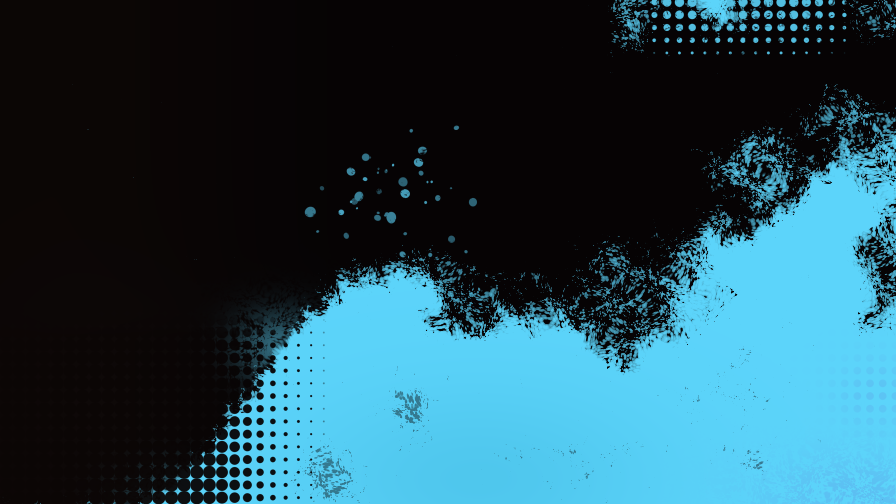
Write a WebGL 2 fragment shader that draws this background.

```glsl
#version 300 es
precision highp float;

uniform vec2 u_resolution;
out vec4 outColor;

const vec3 DARK_WARM = vec3(0.045, 0.024, 0.021);
const vec3 DARK_COOL = vec3(0.022, 0.013, 0.017);
const vec3 BLUE = vec3(0.36, 0.83, 0.98);
const vec3 BLUE_DEEP = vec3(0.31, 0.78, 0.93);
const vec3 BLUE_VIOLET = vec3(0.36, 0.75, 0.95);
const float PITCH = 0.0252;       // halftone spacing
const float EDGE_WIDTH = 0.05;    // height of the torn paint edge
const float GRAIN_GAIN = 2.5;
const int DROPS = 48;

vec2 hash2(vec2 p) {
    vec3 q = fract(p.xyx * vec3(0.1031, 0.1030, 0.0973));
    q += dot(q, q.yzx + 33.33);
    return fract((q.xx + q.yz) * q.zy);
}

// Distance to the nearest jittered cell point
float cellular(vec2 p) {
    vec2 cell = floor(p), local = fract(p);
    float nearest = 2.0;
    for (int y = -1; y <= 1; y++)
        for (int x = -1; x <= 1; x++) {
            vec2 o = vec2(x, y);
            vec2 d = o + hash2(cell + o + 50.0) - local;
            nearest = min(nearest, dot(d, d));
        }
    return sqrt(nearest);
}

float glow(vec2 p, vec2 center, vec2 radius) {
    vec2 q = (p - center) / radius;
    return exp(-dot(q, q));
}

// Flat-topped version of glow
float plateau(vec2 p, vec2 center, vec2 radius) {
    vec2 q = (p - center) / radius;
    float d = dot(q, q);
    return exp(-d * d);
}

float disc(vec2 d, float radius, float px) {
    return 1.0 - smoothstep(radius - px, radius + px, length(d));
}

// Height of the main paint mass
float paintHeight(float x) {
    float dip = (x - 1.235) / 0.06;
    float h = 0.47 * smoothstep(0.24, 0.76, x) - 0.09 * smoothstep(0.85, 0.91, x);
    h += 0.17 * smoothstep(1.25, 1.43, x) + 0.17 * smoothstep(1.47, 1.72, x);
    return h - 0.08 * exp(-dip * dip) - 0.02 * smoothstep(0.3, 0.2, x);
}

void main() {
    float px = 0.7 / u_resolution.y;
    vec2 p = gl_FragCoord.xy / u_resolution.y;
    p.x *= 1.7778 * u_resolution.y / u_resolution.x;

    // Layered grain: pits and flakes of several sizes
    vec2 warp = 0.006 * sin(p.yx * 43.0 + 3.0 * sin(p * 29.0));
    vec2 w = p + warp;
    float coarse = cellular(w * 19.0) - 0.43;
    float middle = 0.43 - cellular(w * 50.0 + 7.0);
    float small = cellular(w * 100.0 + 19.0) - 0.43;
    float fine = 0.43 - cellular(w * 185.0 + 31.0);
    float grain = GRAIN_GAIN * (0.26 * coarse + 0.28 * middle + 0.36 * small + 0.38 * fine);

    // Main mass with a wavering edge and loose upper fringe
    vec2 s = p + 0.018 * sin(p.yx * 37.0 + 2.0 * sin(p * 23.0)) + warp;
    float wobble = 0.010 * sin(p.x * 47.0 + 2.0 * sin(p.y * 31.0)) + 0.007 * sin(p.x * 113.0 + p.y * 71.0);
    float field = (paintHeight(p.x) + wobble - p.y) / EDGE_WIDTH;
    float fringe = smoothstep(0.8, 0.9, p.x) * smoothstep(1.5, 1.35, p.x);
    field = clamp(field * (field < 0.0 ? 1.0 - 0.55 * fringe : 1.0), -1.2, 1.5);

    // Dry brushed areas, first added and then worn away
    field = max(field, 1.3 * plateau(s, vec2(1.51, 0.655), vec2(0.12, 0.10)) - 1.2);
    field = max(field, 1.1 * plateau(s, vec2(1.69, 0.765), vec2(0.13, 0.065)) - 1.2);
    field = mix(field, -0.10, 0.95 * plateau(s, vec2(0.92, 0.405), vec2(0.075, 0.085)));
    field = mix(field, -0.03, 0.95 * plateau(s, vec2(1.25, 0.415), vec2(0.125, 0.13)));
    field = mix(field, -0.08, 0.9 * plateau(s, vec2(1.77, 0.46), vec2(0.085, 0.15)));
    field = mix(field, 0.12, 0.8 * plateau(s, vec2(1.74, 0.68), vec2(0.055, 0.09)));
    field = mix(field, 0.25, 0.7 * plateau(s, vec2(1.40, 0.42), vec2(0.07, 0.09)));

    // Paint along the top edge
    float top = 1.25 * plateau(s, vec2(1.255, 0.98), vec2(0.065, 0.11));
    top += 1.9 * glow(s, vec2(1.43, 1.0), vec2(0.07, 0.07));
    top += 1.1 * plateau(s, vec2(1.75, 0.98), vec2(0.08, 0.08));
    field = max(field, top - 1.2);

    float ink = smoothstep(-0.16, 0.24, field + grain);
    ink *= mix(0.5, 1.0, smoothstep(-0.15, 0.65, field + 0.5 * grain));

    // Worn spots inside the paint
    float worn = glow(p, vec2(0.81, 0.19), vec2(0.05, 0.06));
    worn += glow(p, vec2(0.66, 0.05), vec2(0.06, 0.07));
    worn += 0.8 * glow(p, vec2(1.50, 0.08), vec2(0.03, 0.03));
    worn += 0.45 * glow(p, vec2(1.46, 0.22), vec2(0.12, 0.10));
    worn += 0.4 * glow(p, vec2(1.15, 0.08), vec2(0.15, 0.07));
    ink *= 1.0 - 0.42 * smoothstep(0.1, 0.5, worn - 0.62 + 0.8 * grain);

    // Left halftone: dark dots over paint and a dim haze
    vec2 grid = (fract(p / PITCH) - 0.5) * PITCH;
    float haze = 0.55 * glow(p, vec2(0.38, 0.02), vec2(0.12, 0.06));
    haze += 0.50 * glow(p, vec2(0.56, 0.31), vec2(0.09, 0.07));
    ink = max(ink, haze * smoothstep(-0.5, 0.4, grain + 0.2));
    float dotSize = PITCH * mix(0.53, 0.07, smoothstep(0.38, 0.64, p.x));
    float leftZone = smoothstep(0.66, 0.62, p.x) * smoothstep(0.40, 0.32, p.y);
    float leftDots = disc(grid, dotSize, px) * leftZone;
    ink *= 1.0 - 0.95 * leftDots;

    // Top halftone: shrinking blue dots, partly rubbed out
    float topZone = smoothstep(0.87, 1.0, p.y) * smoothstep(1.26, 1.34, p.x) * smoothstep(1.72, 1.58, p.x);
    float topDots = disc(grid, PITCH * 0.37 * sqrt(topZone), px) * smoothstep(0.0, 0.1, topZone);
    ink = max(ink, 0.9 * topDots * smoothstep(-0.8, 0.2, grain + 0.2));

    // Spattered drops, denser toward the middle
    for (int i = 0; i < DROPS; i++) {
        vec2 a = hash2(vec2(i, 11)), b = hash2(vec2(i, 29)), c = hash2(vec2(i, 47));
        vec2 center = vec2(0.77, 0.59) + vec2(0.19, 0.17) * (a + c - 1.0);
        float radius = mix(0.002, 0.011, b.x * b.x);
        float drop = disc(p - center + 0.3 * warp, radius, px);
        ink = max(ink, drop * mix(0.3, 0.8, b.y) * smoothstep(-0.8, 0.1, grain + 0.3));
    }

    // Colour
    vec3 ground = mix(DARK_WARM, DARK_COOL, smoothstep(0.1, 0.75, p.x));
    ground += 0.012 * glow(p, vec2(0.26, 0.2), vec2(0.2, 0.2)) * (1.0 - leftDots);
    vec3 paint = mix(BLUE, BLUE_DEEP, glow(p, vec2(0.95, 0.05), vec2(0.35, 0.18)));
    float violet = glow(p, vec2(1.70, 0.02), vec2(0.2, 0.08)) * smoothstep(-0.3, 0.3, grain);
    violet += 0.8 * disc(grid, PITCH * 0.3, px) * glow(p, vec2(1.74, 0.22), vec2(0.08, 0.07));
    paint = mix(paint, BLUE_VIOLET, clamp(violet, 0.0, 1.0));
    outColor = vec4(mix(ground, paint, clamp(ink, 0.0, 1.0)), 1.0);
}
```
